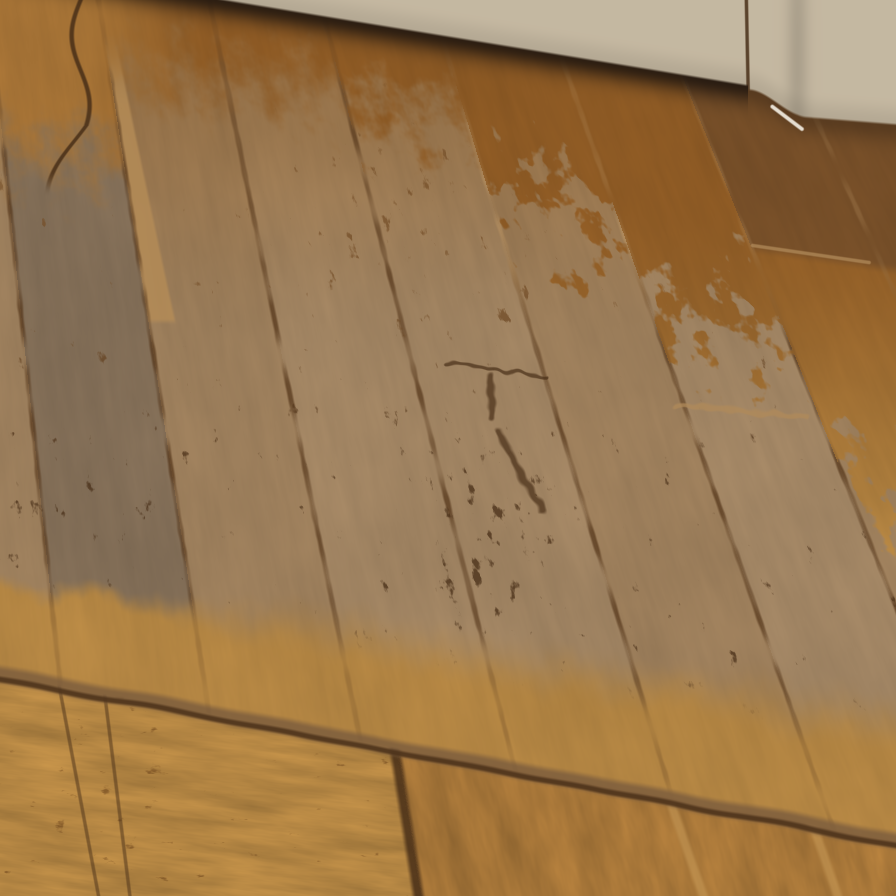
Give the GLSL for this texture, as a three.js fragment shader.

```glsl
// Worn wooden floor below a pale skirting board: slanted planks fan out
// along skewed coordinates, and gradient noise decides where the varnish
// has flaked off, where dirt collects and how the grain runs.
varying vec2 vUv;

const float PLANK = 0.1235;
const vec3 CRACK = vec3(0.28, 0.18, 0.09);

vec2 hash2(vec2 p) {
  p = vec2(dot(p, vec2(127.1, 311.7)), dot(p, vec2(269.5, 183.3)));
  return fract(sin(p) * 43758.5) * 2.0 - 1.0;
}

float corner(vec2 i, vec2 f, vec2 o) { return dot(hash2(i + o), f - o); }

float gradNoise(vec2 p) {
  vec2 i = floor(p), f = fract(p), u = f * f * (3.0 - 2.0 * f);
  return mix(mix(corner(i, f, vec2(0)), corner(i, f, vec2(1, 0)), u.x),
             mix(corner(i, f, vec2(0, 1)), corner(i, f, vec2(1)), u.x), u.y);
}

float fbm(vec2 p) {
  float sum = 0.0, amp = 1.0;
  for (int i = 0; i < 4; i++) {
    sum += amp * gradNoise(p);
    p = p * 2.03 + 17.3;
    amp *= 0.55;
  }
  return sum;
}

// One below a, zero above b
float fall(float a, float b, float v) { return 1.0 - smoothstep(a, b, v); }

// Soft line from a to b
float stroke(vec2 p, vec2 a, vec2 b, float width) {
  vec2 ab = b - a;
  float t = clamp(dot(p - a, ab) / dot(ab, ab), 0.0, 1.0);
  return fall(width * 0.4, width * 1.5, length(p - a - ab * t));
}

float blob(vec2 p, vec2 center, vec2 radius) {
  vec2 q = (p - center) / radius;
  return exp(-dot(q, q));
}

// Bottom edge of the skirting, measured down from the top
float skirtingEdge(float x) {
  float block = 0.1 + 0.03 * smoothstep(0.835, 0.9, x) + 0.08 * max(x - 0.89, 0.0);
  return mix((x - 0.25) * 0.163, block, step(0.835, x));
}

vec3 varnishColor(vec2 q, float plank) {
  vec3 c = mix(vec3(0.55, 0.35, 0.14), vec3(0.70, 0.52, 0.26), smoothstep(0.2, 0.68, q.y));
  c = mix(c, vec3(0.65, 0.45, 0.21), fall(0.08, 0.25, q.x) * fall(0.2, 0.5, q.y));
  float dark = step(4.5, plank) * fall(0.27, 0.285, q.y - 0.15 * (q.x - 0.84));
  return mix(c, vec3(0.43, 0.29, 0.16), dark * 0.75);
}

// How far the varnish is worn away
float wornMask(vec2 q, float x, float plank) {
  float k = max(plank - 1.0, 0.0), flaky = smoothstep(1.5, 3.0, plank);
  float top = plank < 0.0 ? 0.17 : 0.09 + 0.027 * k * k;
  float ragged = fbm(vec2(x * 34.0, q.y * 24.0)) * mix(0.07, 0.2, flaky);
  float soft = mix(0.06, 0.018, flaky);
  float low = 0.65 + 0.155 * q.x + 0.025 * fbm(q * vec2(14, 9));
  float fade = mix(0.012, 0.04, smoothstep(0.1, 0.35, q.x));
  return smoothstep(-soft, soft, q.y - top + ragged - 0.03 * flaky) * fall(low - fade, low + fade, q.y);
}

vec3 floorColor(vec2 q) {
  // x is constant along each plank seam
  float spread = 1.0 + 0.4 * q.y;
  float x = (q.x - 0.111 * q.y) / spread;
  float p = (x - 0.11) / PLANK, plank = floor(p);
  float worn = wornMask(q, x, plank);
  vec3 bare = mix(vec3(0.60, 0.48, 0.34), vec3(0.63, 0.52, 0.39), hash2(vec2(plank, 4)).x * 0.5 + 0.5);
  bare = mix(bare, vec3(0.51, 0.43, 0.34), step(abs(plank + 1.0), 0.5));
  bare = mix(bare, vec3(0.58, 0.43, 0.26), 0.7 * fall(0.1, 0.4, q.y) * step(0.0, plank));
  vec3 c = mix(varnishColor(q, plank), bare, worn);
  c *= 1.0 + 0.045 * fbm(vec2(x * 75.0, q.y * 9.0)) + 0.05 * fbm(q * 7.0);

  // Pale wedge beside the left seam
  float wedge = smoothstep(0.108, 0.112, x) * fall(0.0, 0.004, x - 0.118 - 0.045 * q.y);
  wedge *= smoothstep(0.03, 0.12, q.y) * fall(0.355, 0.363, q.y);
  c = mix(c, vec3(0.71, 0.55, 0.34), wedge * 0.8);

  // Broken seams, pale close to the wall on the right
  float seam = abs(fract(p + 0.5) - 0.5) * PLANK * spread;
  float line = fall(0.001, 0.0045, seam + 0.0015 * gradNoise(q * 60.0));
  line *= mix(0.25, 0.75, worn) * smoothstep(-0.5, 0.3, gradNoise(vec2(p * 2.0, q.y * 24.0)));
  float pale = smoothstep(0.45, 0.55, q.x) * fall(0.25, 0.4, q.y);
  c = mix(c, mix(vec3(0.34, 0.22, 0.11), vec3(0.72, 0.57, 0.38), pale), line);

  // Dirt clusters and scars in the bare wood
  float cluster = blob(q, vec2(0.56, 0.6), vec2(0.1, 0.13)) + 0.5 * blob(q, vec2(0.1, 0.56), vec2(0.12, 0.13));
  cluster += 0.6 * blob(q, vec2(0.48, 0.25), vec2(0.12, 0.13));
  float dirt = smoothstep(0.47, 0.72, fbm(vec2(x * 75.0, q.y * 36.0) + 9.0) + 0.3 * cluster);
  vec3 dirtColor = mix(vec3(0.46, 0.31, 0.16), CRACK, smoothstep(0.3, 0.55, q.y));
  c = mix(c, dirtColor, dirt * worn * 0.75);
  vec2 w = q + 0.007 * vec2(gradNoise(q * 70.0), gradNoise(q * 70.0 + 5.0));
  float scar = stroke(w, vec2(0.547, 0.42), vec2(0.549, 0.465), 0.004);
  scar = max(scar, stroke(w, vec2(0.555, 0.48), vec2(0.605, 0.57), 0.004));
  scar = max(scar, stroke(w, vec2(0.5, 0.405), vec2(0.61, 0.42), 0.002));
  c = mix(c, CRACK, scar * 0.7);

  // Butt joints and the long crack
  float joint = stroke(q, vec2(0.84, 0.274), vec2(0.97, 0.293), 0.002);
  joint = max(joint, stroke(w, vec2(0.755, 0.452), vec2(0.9, 0.465), 0.003));
  c = mix(c, vec3(0.69, 0.54, 0.35), joint * 0.75);
  float crackX = 0.09 - 0.01 * sin(q.y * 40.0) - 0.4 * max(q.y - 0.14, 0.0);
  return mix(c, CRACK, 0.85 * fall(0.001, 0.004, abs(q.x - crackX)) * fall(0.19, 0.22, q.y));
}

// Golden boards in front of the cross seam
vec3 frontColor(vec2 q) {
  float split = q.x - 0.31 - 0.16 * q.y, right = smoothstep(-0.002, 0.002, split);
  vec2 along = vec2(q.x * 9.0, (q.y - 0.12 * q.x) * 60.0);
  float streak = fbm(mix(along, vec2((q.x - 0.25 * q.y) * 35.0, q.y * 9.0), right));
  vec3 c = mix(vec3(0.70, 0.52, 0.26), vec3(0.65, 0.46, 0.22), right) * (1.0 + 0.18 * streak);
  c = mix(c, vec3(0.43, 0.27, 0.11), 0.6 * smoothstep(0.4, 0.7, fbm(q * vec2(38, 75))) * (1.0 - right));
  for (float i = 0.0; i < 2.0; i++) {
    float cut = stroke(q, vec2(0.065 + 0.05 * i, 0.76), vec2(0.11 + 0.035 * i, 1), 0.002);
    float glint = stroke(q, vec2(0.75 + 0.15 * i, 0.9), vec2(0.785 + 0.15 * i, 1), 0.005);
    c = mix(mix(c, CRACK, cut * 0.5), vec3(0.77, 0.59, 0.33), glint * 0.6);
  }
  return mix(c, CRACK, 0.85 * fall(0.002, 0.009, abs(split + 0.003)));
}

void main() {
  vec2 q = vec2(vUv.x, 1.0 - vUv.y);
  float cross = q.y - 0.753 - 0.185 * q.x - 0.004 * gradNoise(q * 12.0);
  vec3 color = mix(floorColor(q), frontColor(q), smoothstep(-0.002, 0.002, cross));
  color = mix(color, vec3(0.48, 0.36, 0.24), 0.8 * fall(0.004, 0.013, abs(cross)));
  color = mix(color, CRACK, 0.8 * fall(0.001, 0.005, abs(cross - 0.005)));

  // Skirting with its contact shadow
  float below = q.y - skirtingEdge(q.x), reach = max(below, 0.0) / 0.02;
  color = mix(color, vec3(0.13, 0.09, 0.06), exp(-reach * reach) * mix(0.9, 0.35, step(0.835, q.x)));
  vec3 board = vec3(0.77, 0.72, 0.63) * (1.0 - 0.08 * smoothstep(-0.03, 0.0, below));
  board *= 1.0 - 0.13 * blob(q, vec2(0.89, 0.06), vec2(0.012, 0.2));
  board = mix(board, CRACK, 0.85 * stroke(q, vec2(0.833, 0), vec2(0.835, 0.1), 0.002));
  color = mix(color, board, fall(-0.002, 0.002, below));
  color = mix(color, vec3(0.9, 0.87, 0.82), stroke(q, vec2(0.862, 0.119), vec2(0.895, 0.144), 0.0022));
  gl_FragColor = vec4(color, 1);
}
```
